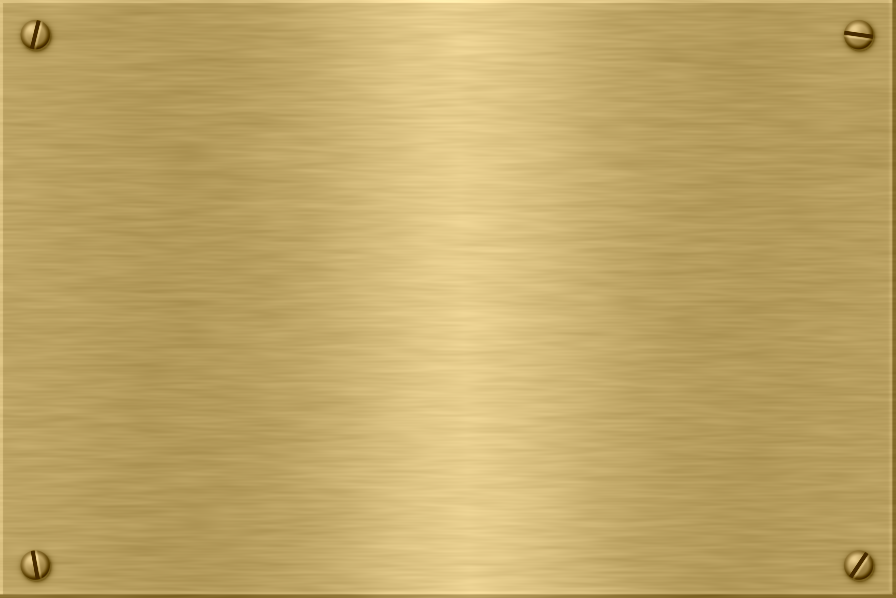
Write a Shadertoy shader that draws this texture.

```glsl
// Brushed brass plate with a vertical sheen, bevelled edges and four slotted screws.

vec2 hashGradient(vec2 cell) {
    vec3 q = fract(cell.xyx * vec3(0.1031, 0.103, 0.0973));
    q += dot(q, q.yzx + 33.33);
    float angle = 6.2832 * fract((q.x + q.y) * q.z);
    return vec2(cos(angle), sin(angle));
}

float gradientNoise(vec2 p) {
    vec2 i = floor(p), f = fract(p);
    vec2 u = f * f * f * (f * (f * 6.0 - 15.0) + 10.0);
    float a = dot(hashGradient(i), f);
    float b = dot(hashGradient(i + vec2(1, 0)), f - vec2(1, 0));
    float c = dot(hashGradient(i + vec2(0, 1)), f - vec2(0, 1));
    float d = dot(hashGradient(i + vec2(1, 1)), f - vec2(1, 1));
    return mix(mix(a, b, u.x), mix(c, d, u.x), u.y);
}

// Horizontal scratches: noise stretched far along x
float brushing(vec2 p) {
    float grain = 0.0, weight = 0.021;
    vec2 scale = vec2(3.0, 42.0);
    for (int i = 0; i < 4; i++) {
        grain += weight * gradientNoise(p * scale + 17.3 * float(i));
        scale *= vec2(1.7, 1.75);
        weight *= 1.22;
    }
    return grain;
}

// Broad reflection, with a soft ridge and slightly lighter sides
float sheen(vec2 uv) {
    float d = uv.x - 0.517 + 0.015 * (uv.y - 0.5);
    float glow = 0.195 * exp(-d * d / 0.026) + 0.018 * exp(-abs(d) / 0.035);
    float sides = 0.045 * smoothstep(0.2, 0.0, uv.x) + 0.025 * smoothstep(0.8, 1.0, uv.x);
    return glow + sides - 0.006;
}

// Lit left and top edges, shaded right and bottom edges
float bevel(vec2 p, vec2 size, float px) {
    float lit = min(p.x, size.y - p.y);
    float shaded = min(size.x - p.x, p.y);
    float tone = 0.12 * (1.0 - smoothstep(0.005 - px, 0.005 + px, lit));
    tone += 0.05 * exp(-pow((shaded - 0.009) / 0.003, 2.0));
    return mix(tone, -0.2, 1.0 - smoothstep(0.006 - px, 0.006 + px, shaded));
}

// Domed head with a dark rim and a slot cut along the given angle
vec3 drawScrew(vec3 color, vec2 q, float slotAngle, float px) {
    float radius = 0.0245;
    float r = length(q);

    // Contact shadow, falling a little to the lower right
    float shadow = length(q - vec2(0.002, -0.003)) - radius;
    color -= 0.26 * exp(-max(shadow, 0.0) / 0.0035);

    // Dome shading
    float light = dot(q / radius, normalize(vec2(-0.5, 0.8)));
    float tone = 0.01 + 0.17 * light - 0.3 * smoothstep(0.6, 1.0, r / radius);
    tone += 0.14 * exp(-dot(q - vec2(-0.006, 0.008), q - vec2(-0.006, 0.008)) / 0.00008);

    // Slot and its bright lower lip
    vec2 axis = vec2(cos(slotAngle), sin(slotAngle));
    float across = dot(q, vec2(-axis.y, axis.x));
    float lipSide = axis.x > 0.8 ? -1.0 : 1.0;
    if (axis.y > 0.5) lipSide = -1.0;
    tone += 0.16 * exp(-pow((across - lipSide * 0.0055) / 0.002, 2.0));
    float slot = 1.0 - smoothstep(0.0033 - px * 0.6, 0.0033 + px * 0.6, abs(across));
    tone = mix(tone, -0.42, slot);

    vec3 head = vec3(0.69, 0.58, 0.33) + tone;
    return mix(color, head, 1.0 - smoothstep(-px, px, r - radius));
}

void mainImage(out vec4 fragColor, in vec2 fragCoord) {
    vec2 uv = fragCoord / iResolution.xy;
    vec2 size = vec2(1.5, 1.0);
    vec2 p = uv * size;
    float px = 0.75 / iResolution.y;

    vec3 color = vec3(0.70, 0.60, 0.35) + sheen(uv) + brushing(p) + bevel(p, size, px);

    // One screw per corner, each turned differently
    vec4 slotAngles = vec4(1.75, 0.98, 1.33, -0.14);
    for (int i = 0; i < 4; i++) {
        vec2 corner = vec2(i % 2, i / 2);
        vec2 center = mix(vec2(0.059, 0.055), vec2(1.4375, 0.942), corner);
        color = drawScrew(color, p - center, slotAngles[i], px);
    }

    fragColor = vec4(clamp(color, 0.0, 1.0), 1.0);
}
```
